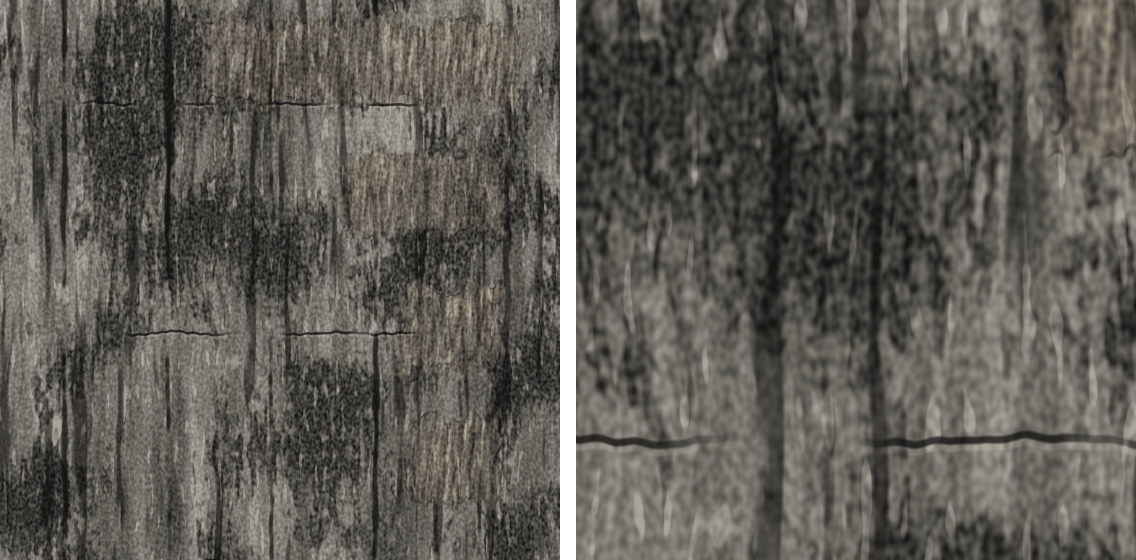
Left, the full canvas; right, a detail of the centre.
Write a Shadertoy shader that draws this texture.

```glsl
// Weathered grey boards: pale streaked paint worn through to charcoal grime.
// Vertically stretched gradient noise makes the streaks and the ragged stains;
// warm fibrous patches, upright seams and thin level cracks lie on top.

const float PALE_TONE = 0.475;
const float GRIME_TONE = 0.205;
const float PATCH_TONE = 0.40;
const vec2 TONE_RANGE = vec2(0.085, 0.66);
const vec3 GREY_TINT = vec3(1.0, 0.98, 0.915);
const vec3 WARM_TINT = vec3(1.05, 0.98, 0.885);
const vec2 STAIN_SCALE = vec2(3.7, 4.3);
const vec2 GRIME_EDGE = vec2(-0.10, 0.30);
const float SEAM_SPACING = 0.185;
const float SEAM_START = 0.115;
const float CRACK_SPACING = 0.41;
const float CRACK_START = 0.405;
const int PATCH_COUNT = 4;
const float TAU = 6.2831853;

// Unit gradient for one lattice cell
vec2 cellGradient(vec2 cell) {
    uvec2 q = uvec2(ivec2(cell)) * uvec2(40503u, 91967u);
    uint h = (q.x ^ (q.y << 7)) * 747796405u;
    h ^= h >> 15;
    h *= 277803737u;
    h ^= h >> 13;
    h *= 747796405u;
    float angle = float(h >> 16) * TAU / 65536.0;
    return vec2(cos(angle), sin(angle));
}

// Gradient noise, about -0.7 to 0.7
float noise(vec2 p, float seed) {
    p += seed * vec2(17.31, 31.73);
    vec2 cell = floor(p), f = p - cell;
    vec2 w = f * f * f * (f * (f * 6.0 - 15.0) + 10.0);
    vec2 e = vec2(1.0, 0.0);
    float a = dot(cellGradient(cell), f);
    float b = dot(cellGradient(cell + e.xy), f - e.xy);
    float c = dot(cellGradient(cell + e.yx), f - e.yx);
    float d = dot(cellGradient(cell + e.xx), f - e.xx);
    return mix(mix(a, b, w.x), mix(c, d, w.x), w.y);
}

float boxDistance(vec2 p, vec2 halfSize) {
    vec2 d = abs(p) - halfSize;
    return length(max(d, 0.0)) + min(max(d.x, d.y), 0.0);
}

// Coverage of the rough patches (x) and the dark line along their rims (y)
vec2 roughPatches(vec2 p, float ragged) {
    vec2 result = vec2(0.0);
    for (int i = 0; i < PATCH_COUNT; i++) {
        float k = float(i), k3 = k * k * k;
        vec2 centre = vec2(0.81 - 0.006 * k3, 0.18 + 0.237 * k);
        vec2 halfSize = vec2(0.08 + 0.0077 * k3, 0.073);
        float d = boxDistance(p - centre, halfSize) + 0.035 * ragged;
        float rim = smoothstep(0.005, 0.001, abs(d));
        result = max(result, vec2(smoothstep(0.012, -0.012, d), rim));
    }
    return result;
}

// Broken dark joints between upright boards
float seams(vec2 p) {
    float x = (p.x - SEAM_START) / SEAM_SPACING + 0.5;
    float offset = abs(fract(x) - 0.5) * SEAM_SPACING;
    float strength = noise(vec2(floor(x) * 3.7, p.y * 5.0), 21.0)
                   + 0.5 * noise(p * vec2(60.0, 30.0), 22.0);
    float width = 0.004 + 0.009 * max(strength, 0.0);
    return smoothstep(width, width * 0.3, offset) * smoothstep(-0.15, 0.2, strength);
}

// Level cracks: dark line (x) and the pale lip just below it (y)
vec2 cracks(vec2 p) {
    float wobble = 0.008 * noise(p * vec2(14.0, 3.0), 23.0)
                 + 0.004 * noise(p * vec2(60.0, 9.0), 24.0);
    float y = (p.y + wobble - CRACK_START) / CRACK_SPACING + 0.5;
    float offset = (fract(y) - 0.5) * CRACK_SPACING;
    float presence = smoothstep(-0.18, 0.08, noise(vec2(p.x * 7.0, floor(y) * 2.3), 25.0))
                   * smoothstep(0.12, 0.18, p.x) * smoothstep(0.76, 0.72, p.x);
    float line = smoothstep(0.0035, 0.001, abs(offset));
    float lip = smoothstep(0.003, 0.001, abs(offset + 0.0045));
    return presence * vec2(line, lip);
}

void mainImage(out vec4 fragColor, in vec2 fragCoord) {
    vec2 uv = fragCoord / iResolution.xy;
    vec2 p = uv + vec2(0.006 * noise(uv * vec2(6.0, 8.0), 1.0), 0.0);

    // Noise layers from broad boards down to fine grit
    float columns = noise(p * vec2(15.0, 1.3), 2.0) + 0.6 * noise(p * vec2(37.0, 2.4), 3.0);
    float fibres = noise(p * vec2(76.0, 6.0), 4.0) + 0.7 * noise(p * vec2(150.0, 15.0), 5.0);
    float flakes = noise(p * vec2(72.0, 27.0), 6.0) + 0.7 * noise(p * vec2(128.0, 66.0), 7.0);
    float grit = noise(uv * vec2(215.0, 150.0), 8.0) + 0.6 * noise(uv * vec2(120.0, 105.0), 9.0);

    // Ragged grime, kept thin on the rough patches
    vec2 rough = roughPatches(uv, noise(p * vec2(24.0, 19.0), 10.0) + 0.5 * flakes);
    float stain = noise(uv * STAIN_SCALE, 11.0) + 0.55 * noise(uv * vec2(9.5, 8.0), 12.0);
    stain += 0.2 * columns + 0.32 * fibres + 0.42 * flakes;
    float grime = smoothstep(GRIME_EDGE.x, GRIME_EDGE.y, stain) * (1.0 - 0.7 * rough.x);

    // Tone of each surface
    float pale = PALE_TONE + 0.24 * columns + 0.12 * fibres + 0.15 * grit;
    float dark = GRIME_TONE + 0.20 * grit + 0.38 * max(flakes - 0.16, 0.0);
    vec2 slanted = vec2(uv.x - 0.06 * uv.y, uv.y);
    float grain = noise(slanted * vec2(98.0, 11.0), 13.0) + 0.8 * noise(slanted * vec2(190.0, 34.0), 14.0);
    float fibrous = PATCH_TONE + 0.10 * columns + 0.26 * grain + 0.16 * grit;
    float tone = mix(mix(pale, fibrous, rough.x), dark, grime);

    // Dark runs, pale slivers, seams and cracks
    float runs = noise(p * vec2(33.0, 2.1), 15.0) + 0.45 * noise(p * vec2(92.0, 9.0), 16.0);
    tone *= 1.0 - 0.5 * smoothstep(0.16, 0.40, runs) * (1.0 - 0.6 * rough.x);
    tone += 0.16 * smoothstep(0.30, 0.46, noise(p * vec2(105.0, 17.0), 17.0) + 0.3 * flakes);
    tone *= 1.0 - 0.65 * seams(p) * (1.0 - 0.7 * rough.x);
    tone *= 1.0 - 0.35 * rough.y * smoothstep(-0.1, 0.2, flakes);
    vec2 crack = cracks(uv);
    tone = tone * (1.0 - 0.65 * crack.x) + 0.08 * crack.y;

    tone = clamp(tone, TONE_RANGE.x, TONE_RANGE.y);
    fragColor = vec4(tone * mix(GREY_TINT, WARM_TINT, rough.x * (1.0 - grime)), 1.0);
}
```
